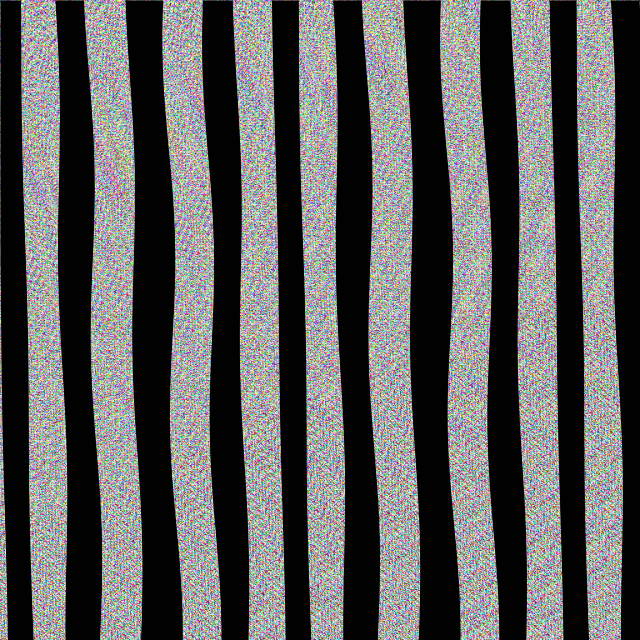
This pattern is drawn by a Shadertoy shader. Its source:

```glsl
// Wavy upright stripes of fine multicoloured grain on a near-black ground.
// Four stripes of differing sway and width form a tile that repeats across and
// down with a slight lean; the sine-hash grain is averaged over each pixel.

const float TAU = 6.2831853;
const vec2 TILE = vec2(0.434, 0.586);    // repeat across and down
const float LEAN = 0.02;                 // sideways drift per unit downward
const float GRAIN_CELLS = 768.0;         // grain cells per canvas side
const float GRAIN_MEAN = 0.74;           // centre of grain before clipping
const float GRAIN_SPREAD = 1.45;         // range of grain before clipping
const float DUST_CELLS = 400.0;
const float DUST_SHARE = 0.002;          // share of ground cells with dust
const float DUST_LIGHT = 0.05;
const float HAIRLINE_WIDTH = 0.0013;
const float HAIRLINE_STRENGTH = 0.5;
const vec3 GROUND = vec3(0.004);
const int STRIPES = 4;

// Per stripe: centre, half width, sway amplitude, phase of the rightmost point
const vec4 PATH[STRIPES] = vec4[](
    vec4(0.0590, 0.0273, 0.0016, 0.18),
    vec4(0.1686, 0.0319, 0.0052, 0.45),
    vec4(0.2897, 0.0306, 0.0065, 0.655),
    vec4(0.3966, 0.0290, 0.0023, 0.51));

// Per stripe: swell of the half width, phase of the widest point
const vec2 SWELL[STRIPES] = vec2[](
    vec2(0.0025, 0.28),
    vec2(0.0006, 0.90),
    vec2(0.0005, 0.05),
    vec2(0.0017, 0.95));

float hash(vec2 p) {
    return fract(sin(dot(p, vec2(127.1, 311.7))) * 43758.5453);
}

// Colour of one grain cell, clipped so that many dots are saturated
vec3 grainCell(vec2 cell) {
    vec3 random = vec3(hash(cell), hash(cell + 17.3), hash(cell + 41.9));
    return clamp(GRAIN_MEAN + GRAIN_SPREAD * (random - 0.5), 0.0, 1.0);
}

// Mean of the grain cells under one pixel, weighted by the overlap
vec3 grain(vec2 p, vec2 pixel) {
    vec2 low = (p - 0.5 * pixel) * GRAIN_CELLS;
    vec2 high = low + pixel * GRAIN_CELLS;
    vec3 sum = vec3(0.0);
    float total = 0.0;
    for (float y = floor(low.y); y < high.y; y++) {
        for (float x = floor(low.x); x < high.x; x++) {
            vec2 cell = vec2(x, y);
            vec2 overlap = max(min(cell + 1.0, high) - max(cell, low), 0.0);
            float weight = overlap.x * overlap.y;
            sum += weight * grainCell(cell);
            total += weight;
        }
    }
    return sum / total;
}

// Signed distance to the nearest stripe, negative inside; p.y runs downward
float stripeDistance(vec2 p) {
    float phase = p.y / TILE.y;
    float nearest = 1.0;
    for (int i = 0; i < STRIPES; i++) {
        vec4 path = PATH[i];
        vec2 swell = SWELL[i];
        float centre = path.x + LEAN * p.y + path.z * cos(TAU * (phase - path.w));
        float halfWidth = path.y + swell.x * cos(TAU * (phase - swell.y));
        float offset = p.x - centre;
        offset -= TILE.x * floor(offset / TILE.x + 0.5);
        nearest = min(nearest, abs(offset) - halfWidth);
    }
    return nearest;
}

void mainImage(out vec4 fragColor, in vec2 fragCoord) {
    vec2 uv = fragCoord / iResolution.xy;
    vec2 p = vec2(uv.x, 1.0 - uv.y);
    vec2 pixel = 1.0 / iResolution.xy;

    // Dark ground with sparse, faint dust
    vec2 dustCell = floor(p * DUST_CELLS);
    float dust = step(1.0 - DUST_SHARE, hash(dustCell + 73.7));
    vec3 color = GROUND + DUST_LIGHT * dust * hash(dustCell + 5.1);

    // Stripes, and a hairline of grain along the left and top edges
    float stripe = 1.0 - smoothstep(-0.6 * pixel.x, 0.6 * pixel.x, stripeDistance(p));
    vec2 edge = clamp((HAIRLINE_WIDTH - p) / pixel + 0.5, 0.0, 1.0);
    float hairline = HAIRLINE_STRENGTH * max(edge.x, edge.y);
    color = mix(color, grain(p, pixel), max(stripe, hairline));

    fragColor = vec4(color, 1.0);
}
```
